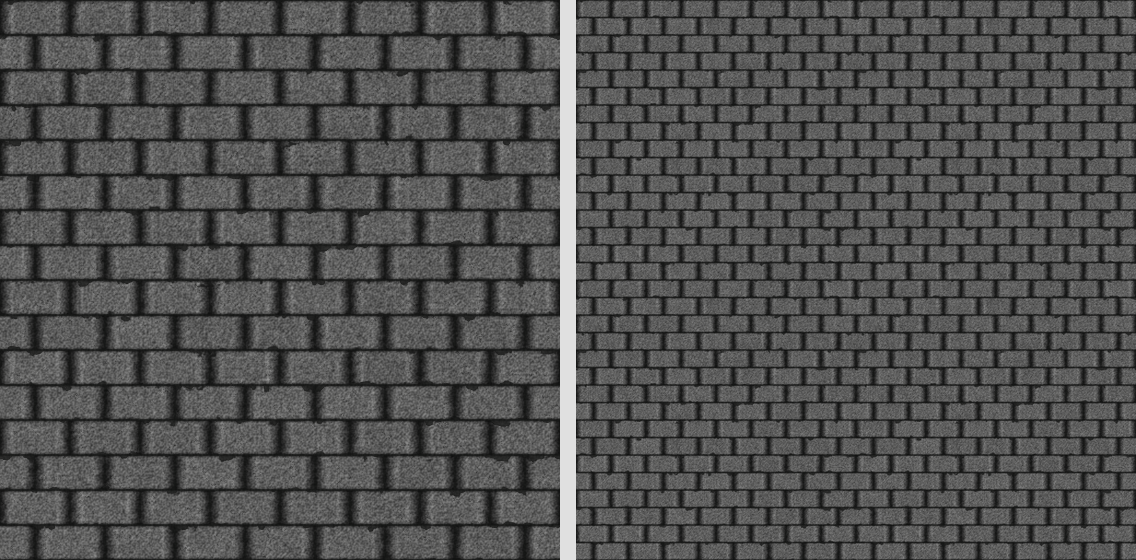
Left, the tile; right, the same tile 2 across and 2 down.
Reproduce this texture procedurally as a WebGL 1 fragment shader.

```glsl
precision highp float;
// Dark grey stone blocks in running bond, 8 across and 16 down.
// Each block is rounded into deep side joints, with thin bed joints, ragged
// chips along its edges and a rough grain of wrapping gradient noise.

uniform vec2 u_resolution;

const vec2 BLOCKS = vec2(8.0, 16.0);
const vec3 STONE = vec3(0.372, 0.372, 0.370);
const vec3 CHIP = vec3(0.160, 0.162, 0.158);
const vec3 JOINT = vec3(0.085, 0.090, 0.085);

// Lengths below are in block heights.
const float SIDE_ROUND = 0.32;
const float SIDE_FLOOR = 0.25;
const float BED_HALF = 0.022;
const float BED_ROUND = 0.12;
const float SIDE_HALF = 0.030;
const float STREAK_POS = 0.35;
const float STREAK_WIDTH = 0.055;
const float TOP_CHIP = 0.42;
const float BOTTOM_CHIP = 0.26;

const float GRAIN = 0.42;
const float SCRATCH = 0.26;
const float MOTTLE = 0.22;
const float CRACK = 0.22;
const float BLOCK_TONE = 0.07;

float hash(vec2 p) {
  return fract(sin(dot(p, vec2(127.1, 311.7))) * 43758.5453);
}

// Dot product of a random unit gradient with the offset from its corner.
float corner(vec2 cell, vec2 offset, float period) {
  float angle = 6.28318 * hash(mod(cell, period));
  return dot(vec2(cos(angle), sin(angle)), offset);
}

// Gradient noise that repeats after a whole number of cells.
float noise(vec2 p, float period) {
  vec2 i = floor(p);
  vec2 f = p - i;
  vec2 u = f * f * f * (f * (f * 6.0 - 15.0) + 10.0);
  vec2 e = vec2(1.0, 0.0);
  float low = mix(corner(i, f, period), corner(i + e, f - e, period), u.x);
  float high = mix(corner(i + e.yx, f - e.yx, period),
                   corner(i + e.xx, f - e.xx, period), u.x);
  return mix(low, high, u.y);
}

float fbm(vec2 uv, float period) {
  float sum = 0.0;
  float gain = 1.0;
  for (int i = 0; i < 4; i++) {
    sum += gain * noise(uv * period, period);
    period *= 2.0;
    gain *= 0.55;
  }
  return sum;
}

void main() {
  vec2 uv = gl_FragCoord.xy / u_resolution;
  float aa = BLOCKS.y / u_resolution.y;

  // Block layout: every other row is shifted by half a block.
  vec2 grid = uv * BLOCKS;
  float row = floor(grid.y);
  grid.x += 0.5 * mod(row + 1.0, 2.0);
  vec2 id = vec2(mod(floor(grid.x), BLOCKS.x), row);
  vec2 f = fract(grid);
  float aspect = BLOCKS.y / BLOCKS.x;

  // Distances to the side and bed joints, roughened.
  float rough = fbm(uv, 64.0);
  float side = min(f.x, 1.0 - f.x) * aspect;
  float bed = min(f.y, 1.0 - f.y);
  float roughSide = side + 0.05 * rough;
  float roughBed = bed + 0.016 * rough;

  // Stone grain: fine specks, slanted scratches, mottling and hairline cracks.
  float grain = noise(uv * 256.0, 256.0) + 0.5 * noise(uv * 128.0 + 0.37, 128.0);
  vec2 slanted = vec2(uv.x + uv.y, 3.0 * (uv.y - uv.x)) * 64.0;
  float scratch = noise(slanted, 64.0);
  float mottle = fbm(uv + 0.5, 32.0);
  float ridge = abs(fbm(uv + 0.25, 48.0));
  float crack = (1.0 - smoothstep(0.0, 0.06, ridge)) * smoothstep(-0.1, 0.3, mottle);
  float tone = 1.0 + GRAIN * grain + SCRATCH * scratch + MOTTLE * mottle * 0.6
             - CRACK * crack + BLOCK_TONE * (hash(id + 17.0) - 0.5);

  // Worn highlight where the face turns towards each side.
  float streak = exp(-pow((side - STREAK_POS) / STREAK_WIDTH, 2.0));
  tone += 0.13 * streak * (0.6 + 0.8 * hash(id + vec2(step(0.5, f.x), 5.0)));

  // Rounded shading into the joints.
  float shade = mix(SIDE_FLOOR, 1.0, smoothstep(-0.03, SIDE_ROUND, roughSide));
  shade *= mix(0.72, 1.0, smoothstep(0.0, BED_ROUND, roughBed));
  vec3 color = STONE * tone * shade;

  // Chips of varying depth bitten from the top and bottom edges.
  float bite = fbm(uv + 0.125, 24.0) + 0.25 * (hash(id + 3.0) - 0.5);
  float topDepth = 0.02 + TOP_CHIP * max(bite - 0.22, 0.0);
  float bottomDepth = 0.01 + BOTTOM_CHIP * max(-bite - 0.30, 0.0);
  float chipEdge = min(1.0 - f.y - min(topDepth, 0.19), f.y - min(bottomDepth, 0.12));
  chipEdge += 0.012 * rough;
  float rim = 1.0 - smoothstep(0.0, 0.035 + aa, abs(chipEdge));
  float chip = 1.0 - smoothstep(-aa, aa, chipEdge);
  color = mix(color, CHIP * (1.0 + 0.25 * grain) * mix(0.6, 1.0, shade), chip);
  color *= 1.0 - 0.22 * rim;

  // Dark joints over everything.
  float bedLine = 1.0 - smoothstep(BED_HALF - aa, BED_HALF + aa, roughBed);
  float sideLine = 1.0 - smoothstep(SIDE_HALF - aa, SIDE_HALF + aa, roughSide);
  color = mix(color, JOINT * (1.0 + 0.3 * grain), max(0.8 * bedLine, 0.75 * sideLine));

  gl_FragColor = vec4(clamp(color, 0.0, 1.0), 1.0);
}
```
